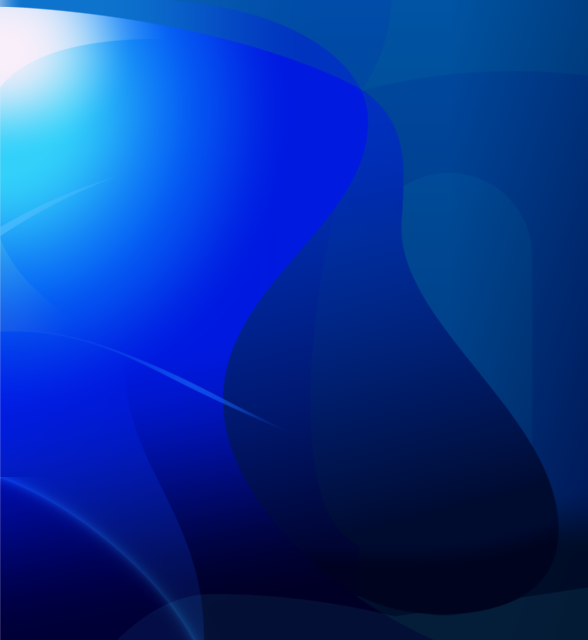
Reproduce this background procedurally as a Shadertoy shader.

```glsl
// Abstract blue backdrop: two overlapping wavy sheets over a teal gradient.
// Each sheet edge is a chain of cubic curves solved for height by bisection;
// soft gradients, faint facets and tapered light streaks fill the shapes.

const float ASPECT = 0.917;
const vec3 TEAL = vec3(0.0, 0.33, 0.64);
const vec3 DUSK = vec3(0.0, 0.08, 0.27);
const vec3 ABYSS = vec3(0.0, 0.04, 0.12);
const vec3 RIBBON_TOP = vec3(0.0, 0.19, 0.74);
const vec3 RIBBON_LOW = vec3(0.0, 0.02, 0.20);
const vec3 ROYAL = vec3(0.0, 0.10, 0.88);
const vec3 AZURE = vec3(0.02, 0.38, 0.96);
const vec3 CYAN = vec3(0.20, 0.82, 0.98);
const vec3 PEARL = vec3(1.0, 0.94, 0.98);
const vec3 NIGHT = vec3(0.0, 0.0, 0.15);
const vec3 STREAK = vec3(0.35, 0.75, 1.0);
const vec2 GLOW_CENTER = vec2(0.0, 0.17);
const vec2 PEARL_CENTER = vec2(0.0, 0.08);

// Signed distance to a cubic that rises in y; positive on its left side
float leftOf(vec2 p, vec2 a, vec2 b, vec2 c, vec2 d) {
    float lo = 0.0, hi = 1.0;
    for (int i = 0; i < 14; i++) {
        float t = 0.5 * (lo + hi), s = 1.0 - t;
        float y = s*s*s*a.y + 3.0*s*s*t*b.y + 3.0*s*t*t*c.y + t*t*t*d.y;
        if (y < p.y) lo = t; else hi = t;
    }
    float t = 0.5 * (lo + hi), s = 1.0 - t;
    float x = s*s*s*a.x + 3.0*s*s*t*b.x + 3.0*s*t*t*c.x + t*t*t*d.x;
    vec2 slope = s*s*(b - a) + 2.0*s*t*(c - b) + t*t*(d - c);
    return (x - p.x) * abs(slope.y) / max(length(slope), 1e-4);
}

float mask(float d) {
    float aa = 1.0 / iResolution.y;
    return smoothstep(-aa, aa, d);
}

float innerSheet(vec2 p) {
    vec2 shoulder = vec2(0.574, 0.189), waist = vec2(0.348, 0.625);
    if (p.y < shoulder.y) return leftOf(p, vec2(0.26, 0.0), vec2(0.456, 0.013), vec2(0.574, 0.098), shoulder);
    if (p.y < waist.y) return leftOf(p, shoulder, vec2(0.574, 0.352), vec2(0.348, 0.443), waist);
    return leftOf(p, waist, vec2(0.348, 0.781), vec2(0.521, 0.931), vec2(0.677, 1.0));
}

float outerSheet(vec2 p) {
    vec2 crossing = vec2(0.569, 0.143), neck = vec2(0.626, 0.352);
    vec2 hip = vec2(0.871, 0.827), foot = vec2(0.69, 0.961);
    if (p.y < crossing.y) return leftOf(p, vec2(0.0, 0.010), vec2(0.195, 0.018), vec2(0.43, 0.065), crossing);
    if (p.y < neck.y) return leftOf(p, crossing, vec2(0.638, 0.195), vec2(0.632, 0.26), neck);
    if (p.y < hip.y) return leftOf(p, neck, vec2(0.622, 0.508), vec2(0.871, 0.651), hip);
    float right = leftOf(p, hip, vec2(0.871, 0.931), vec2(0.781, 0.957), foot);
    float left = leftOf(p, vec2(0.56, 0.931), vec2(0.599, 0.951), vec2(0.638, 0.958), foot);
    if (p.y > 0.931) right = min(right, -left);
    return min(right, foot.y - p.y);
}

vec3 backdrop(vec2 p) {
    float fall = 0.55 * p.y + 1.6 * max(p.x - 0.7, 0.0);
    vec3 col = mix(TEAL, DUSK, clamp(fall, 0.0, 1.0));
    col += vec3(0.05, 0.12, 0.08) * smoothstep(0.5, 0.1, p.x);
    col += vec3(0.0, -0.03, 0.02) * mask(0.61 - 2.3 * p.y * p.y - p.x);
    float arc = p.y - 0.111 - 0.55 * (p.x - 0.8) * (p.x - 0.8);
    col -= vec3(0.0, 0.035, 0.005) * mask(arc);
    // Rounded teal lobe
    vec2 q = abs(p - vec2(0.70, 0.60)) - vec2(0.0, 0.20);
    float lobe = 0.13 - length(max(q, 0.0));
    col += vec3(0.0, 0.035, 0.015) * mask(lobe) * smoothstep(0.9, 0.6, p.y);
    return mix(col, ABYSS, 0.85 * smoothstep(0.76, 0.87, p.y));
}

vec3 ribbon(vec2 p) {
    float fall = (p.y - 0.2) / 0.65 + 0.4 * (p.x - 0.5);
    vec3 col = mix(RIBBON_TOP, RIBBON_LOW, pow(clamp(fall, 0.0, 1.0), 1.3));
    float facet = -leftOf(p, vec2(0.521, 0.339), vec2(0.475, 0.521), vec2(0.456, 0.807), vec2(0.56, 0.853));
    col += vec3(0.0, 0.022, -0.012) * mask(facet) * smoothstep(0.28, 0.4, p.y);
    float bend = max(p.x - 0.65, 0.0);
    float hem = p.y - 0.868 + 0.9 * bend * bend;
    return mix(col, vec3(0.0, 0.0, 0.08), 0.6 * smoothstep(-0.02, 0.02, hem));
}

vec3 brightSheet(vec2 p) {
    // Glow from the left, shade toward the foot
    float r = length((p - GLOW_CENTER) * vec2(0.95, 0.9));
    vec3 col = mix(ROYAL, AZURE, smoothstep(0.44, 0.24, r));
    col = mix(col, CYAN, smoothstep(0.30, 0.08, r));
    col = mix(col, PEARL, 0.9 * smoothstep(0.17, 0.02, length((p - PEARL_CENTER) * vec2(0.8, 1.0))));
    col = mix(col, NIGHT, smoothstep(0.58, 1.03, p.y + 0.2 * p.x));
    // Pearly leaf in the top corner
    float leaf = leftOf(p, vec2(0.26, 0.061), vec2(0.13, 0.059), vec2(0.039, 0.085), vec2(0.0, 0.137));
    leaf = p.y < 0.061 ? max(leaf, 0.061 - p.y) : -abs(leaf) * sign(-leaf);
    col = mix(col, PEARL, 0.65 * mask(p.y < 0.061 ? leaf : leaf) * smoothstep(0.27, 0.03, p.x));
    // Left fold and the lower lobes
    float fold = leftOf(p, vec2(0.0, 0.372), vec2(0.018, 0.42), vec2(0.06, 0.465), vec2(0.13, 0.51));
    float ridge = -leftOf(p.yx, vec2(0.518, 0.0), vec2(0.508, 0.156), vec2(0.592, 0.26), vec2(0.68, 0.462));
    col += vec3(0.07, 0.05, -0.02) * mask(fold) * mask(-ridge) * step(0.372, p.y) * smoothstep(0.12, 0.0, p.x);
    float lobe = leftOf(p, vec2(0.195, 0.573), vec2(0.195, 0.729), vec2(0.32, 0.807), vec2(0.318, 1.0));
    col += vec3(0.01, 0.05, 0.13) * mask(lobe) * mask(ridge) * smoothstep(0.52, 0.85, p.y);
    float dark = leftOf(p, vec2(0.0, 0.746), vec2(0.117, 0.788), vec2(0.247, 0.898), vec2(0.302, 1.0));
    float low = step(0.746, p.y);
    col -= vec3(0.01, 0.06, 0.07) * mask(dark) * low;
    return col + vec3(0.03, 0.14, 0.16) * exp(-abs(dark) * 130.0) * low;
}

void mainImage(out vec4 fragColor, in vec2 fragCoord) {
    vec2 uv = fragCoord / iResolution.xy;
    vec2 p = vec2(uv.x * ASPECT, 1.0 - uv.y);
    float inner = mask(innerSheet(p)), outer = mask(outerSheet(p));
    vec3 veil = mix(vec3(0.05, 0.45, 0.80), vec3(0.0, 0.20, 0.75), smoothstep(0.15, 0.5, p.x));
    veil = mix(veil, NIGHT, smoothstep(0.8, 1.0, p.y));
    vec3 bright = brightSheet(p);
    float lowerHalf = step(0.5, p.y);
    vec3 col = mix(backdrop(p), ribbon(p), outer);
    col = mix(col, mix(veil, bright, max(outer, lowerHalf)), inner);
    // Translucent mound along the foot
    float dx = p.x - 0.33;
    float crest = min(0.928 + (dx < 0.0 ? 3.3 : 0.43) * dx * dx, 0.931 - 0.15 * (p.x - 0.83));
    float mound = mask(p.y - crest) * (1.0 - outer * (1.0 - inner));
    col += vec3(0.015, 0.06, 0.06) * mound;
    // Tapered streaks of light
    float beam = abs(p.y - (0.362 - 0.62 * p.x + 0.8 * p.x * p.x));
    float taper = clamp(1.0 - p.x / 0.185, 0.0, 1.0);
    col = mix(col, STREAK, 0.6 * mask(0.007 * taper - beam) * sqrt(taper));
    float ray = abs(leftOf(p.yx, vec2(0.518, 0.0), vec2(0.508, 0.156), vec2(0.592, 0.26), vec2(0.68, 0.462)));
    float swell = exp(-pow((p.x - 0.30) / 0.09, 2.0));
    float fade = smoothstep(0.465, 0.36, p.x);
    col = mix(col, vec3(0.08, 0.38, 0.95), (0.3 + 0.4 * swell) * fade * mask(0.001 + 0.003 * swell - ray));
    fragColor = vec4(clamp(col, 0.0, 1.0), 1.0);
}
```
